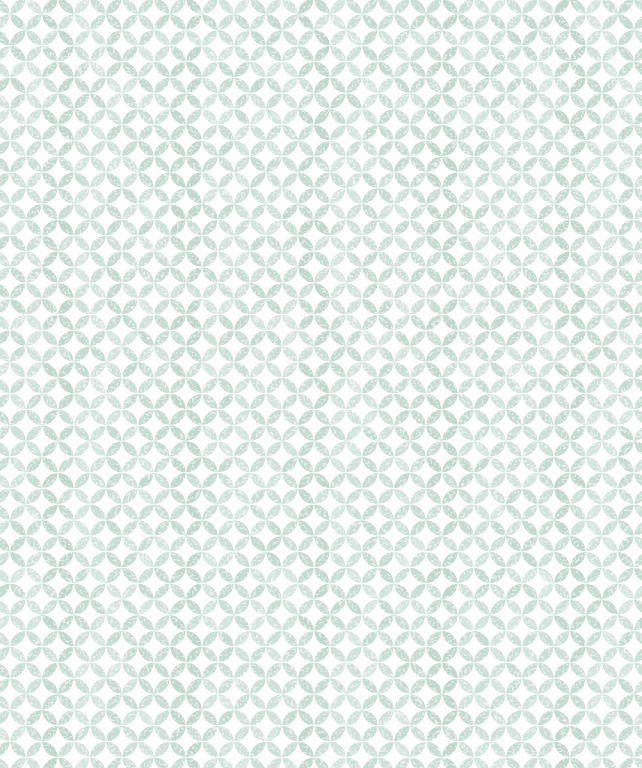
Write a Shadertoy shader that draws this pattern.

```glsl
const vec2 GRID_COUNT = vec2(40.125, 48.57);  // petals across and down
const vec2 GRID_SHIFT = vec2(3.62, 0.68);
const vec2 TONE_REPEAT = vec2(16.0);          // petals before tones recur
const float PETAL_SCALE = 0.95;
const float GRAIN_DENSITY = 10.7;             // grains per petal cell

const vec3 PAPER = vec3(0.995);
const vec3 PALE_SAGE = vec3(0.842, 0.902, 0.880);
const vec3 DEEP_SAGE = vec3(0.755, 0.842, 0.805);

float hash(vec2 cell) {
    uvec2 q = uvec2(ivec2(cell)) * uvec2(1597334673u, 3812015801u);
    uint n = (q.x ^ q.y) * 1597334673u;
    n = (n ^ (n >> 15)) * 2246822519u;
    n ^= n >> 13;
    return float(n >> 8) / 16777216.0;
}

float valueNoise(vec2 p) {
    vec2 cell = floor(p);
    vec2 t = smoothstep(0.0, 1.0, fract(p));
    float low = mix(hash(cell), hash(cell + vec2(1, 0)), t.x);
    float high = mix(hash(cell + vec2(0, 1)), hash(cell + vec2(1, 1)), t.x);
    return mix(low, high, t.y);
}

// Overlap of two circles, with its tips on the rising diagonal
float petalDistance(vec2 p, float size) {
    vec2 centre = 0.5 * size * vec2(1.0, -1.0);
    return max(length(p - centre), length(p + centre)) - size;
}

// Random tone per petal, deeper beside every eighth column line
float petalTone(vec2 cell, vec2 repeatCount) {
    float random = hash(mod(cell, repeatCount));
    float deepColumn = step(mod(cell.x + 1.0, 8.0), 1.5);
    return clamp(0.85 * random + 0.35 * deepColumn, 0.0, 1.0);
}

vec3 speckledInk(vec2 grid, float tone) {
    vec3 ink = mix(PALE_SAGE, DEEP_SAGE, tone);
    float grain = valueNoise(grid * GRAIN_DENSITY + 700.0);
    float worn = smoothstep(0.42, 0.95, grain);
    return mix(ink, PAPER, 0.6 * worn);
}

void mainImage(out vec4 fragColor, in vec2 fragCoord) {
    vec2 grid = fragCoord / iResolution.xy * GRID_COUNT - GRID_SHIFT;
    float pixel = GRID_COUNT.y / iResolution.y;

    // Petals lean left and right in a checkerboard
    vec2 cell = floor(grid);
    vec2 local = grid - cell - 0.5;
    float leansLeft = mod(cell.x + cell.y, 2.0);
    local.x *= 1.0 - 2.0 * leansLeft;

    float edge = petalDistance(local, PETAL_SCALE);
    float coverage = 1.0 - smoothstep(-0.6 * pixel, 0.6 * pixel, edge);
    vec3 ink = speckledInk(grid, petalTone(cell, TONE_REPEAT));
    fragColor = vec4(mix(PAPER, ink, coverage), 1.0);
}
```
